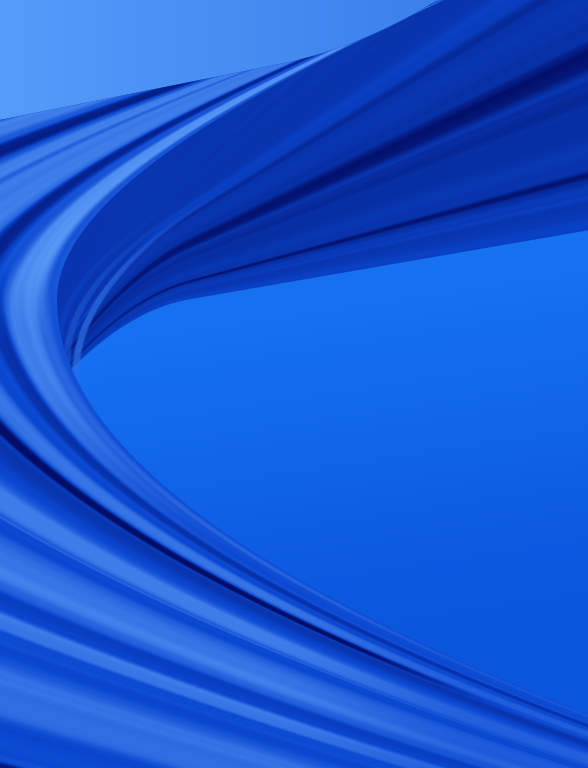
A Shadertoy shader for this background:

```glsl
// A glossy blue ribbon sweeps in a C shape over a soft blue backdrop.
// Strands are level curves of a bent coordinate; a second, fan-shaped
// coordinate shades the deep inner fold. Layered sines add fine fibres.

// The canvas is 7.68 units high, with the origin at the lower left.
const float HEIGHT = 7.68;

float cover(float dist) {
    return clamp(0.5 + dist / max(fwidth(dist), 1e-5), 0.0, 1.0);
}

float band(float v, float lo, float hi, float soft) {
    soft = max(soft, fwidth(v) * 0.7);
    return smoothstep(lo - soft, lo + soft, v)
         * (1.0 - smoothstep(hi - soft, hi + soft, v));
}

// Fine fibres, faded where they become thinner than a pixel
float fibres(float v, float freq) {
    float sum = 0.0, weight = 0.5, footprint = fwidth(v);
    for (int i = 0; i < 4; i++) {
        float blur = freq * footprint;
        sum += weight * sin(v * freq + 1.7 * sin(v * freq * 0.37)) / (1.0 + blur * blur);
        freq *= 1.9;
        weight *= 0.7;
    }
    return sum;
}

// Blue ramp: navy, royal, sky
vec3 tone(float k) {
    vec3 navy = vec3(0.01, 0.05, 0.40);
    vec3 royal = vec3(0.04, 0.28, 0.82);
    vec3 sky = vec3(0.36, 0.61, 0.97);
    k = clamp(k, 0.0, 1.0);
    return k < 0.5 ? mix(navy, royal, k * 2.0) : mix(royal, sky, k * 2.0 - 1.0);
}

vec3 backdrop(vec2 p) {
    vec3 low = mix(vec3(0.04, 0.34, 0.87), vec3(0.09, 0.45, 0.95),
                   smoothstep(0.5, 5.0, p.y - 0.15 * p.x));
    vec3 high = mix(vec3(0.33, 0.61, 0.98), vec3(0.23, 0.50, 0.92), p.x / 4.4);
    return mix(low, high, smoothstep(5.6, 6.4, p.y));
}

// Inner fold: strands fan out from the bend towards the right
vec3 innerFold(vec2 p, float hem) {
    float fan = (p.y - hem) / max(p.x, 0.5);
    float fine = fibres(fan, 75.0);
    float k = 0.27 + 0.07 * smoothstep(0.3, 0.4, fan);
    k += 0.11 * band(fan, -0.02, 0.07, 0.02);
    k += 0.08 * band(fan, 0.11, 0.17, 0.03);
    k -= 0.24 * band(fan, 0.088, 0.099, 0.005);
    k -= 0.15 * band(fan, 0.27, 0.315, 0.012);
    k -= 0.10 * band(fan, 0.43, 0.45, 0.008);
    k += 0.09 * band(fan, 0.455, 0.50, 0.02);
    k += fine * (0.03 + 0.10 * band(fan, 0.0, 0.08, 0.02)
                      + 0.08 * band(fan, 0.22, 0.33, 0.03));
    return tone(k);
}

// Upper arm, from the inner edge outwards
float upperTone(float s) {
    float k = 0.58;
    k += 0.36 * band(s, 0.13, 0.46, 0.06);
    k -= 0.36 * band(s, 0.70, 0.97, 0.08);
    k += 0.22 * band(s, 1.05, 1.95, 0.12);
    k += 0.24 * band(s, 2.05, 2.55, 0.12);
    k -= 0.40 * band(s, 2.80, 3.40, 0.15);
    k += 0.26 * band(s, 3.85, 4.75, 0.20);
    k -= 0.45 * band(s, 4.95, 5.35, 0.10);
    return k;
}

// Lower arm, whose strands widen towards the lower left
float lowerTone(float s, float d, float x) {
    float k = 0.52;
    k += 0.15 * band(s, 0.06, 0.17, 0.04);
    k += 0.32 * band(s, 0.20, 0.50, 0.07) * smoothstep(-2.7, -0.6, d);
    k -= 0.20 * band(s, 0.55, 0.72, 0.05);
    k += 0.24 * band(s, 0.92, 1.20, 0.07);
    k -= 0.52 * band(s, 1.28, 1.46, 0.05) * smoothstep(5.3, 3.3, x);
    k -= 0.17 * band(s, 1.48, 1.90, 0.15);
    k += 0.30 * band(s, 2.30, 2.95, 0.15);
    k += 0.16 * band(s, 3.00, 3.08, 0.04);
    k += 0.28 * band(s, 3.75, 5.20, 0.45);
    k -= 0.10 * band(s, 5.40, 6.10, 0.10);
    k += 0.26 * band(s, 6.25, 7.00, 0.12);
    k += 0.20 * band(s, 8.60, 11.8, 0.50);
    k -= 0.45 * band(s, 15.2, 15.8, 0.20);
    return mix(k, min(k, 0.55), 0.65 * smoothstep(2.5, 5.0, x));
}

void mainImage(out vec4 fragColor, in vec2 fragCoord) {
    vec2 p = fragCoord / iResolution.y * HEIGHT;

    // Inner edge of the bend, and the strand coordinate measured from it
    float d = p.y - 4.68;
    float edge = 0.57 + d * d * (d > 0.0 ? 0.58 - 0.05 * d : 0.31);
    float r = sqrt(d * d + 0.035) - 0.187;
    float width = d > 0.0 ? max(1.0 - 0.345 * r, 0.03) : 1.0 / (1.0 + 0.25 * r);
    float strand = (edge - p.x) / width;

    // Outer crest and lower hem of the fold
    float crest = 6.48 + 0.2 * p.x + 0.13 * pow(max(p.x - 2.8, 0.0), 2.0);
    float hem = 4.36 + 0.173 * p.x - 0.35 * pow(max(1.9 - p.x, 0.0), 2.0);

    vec3 color = backdrop(p);
    color = mix(color, innerFold(p, hem), cover(p.y - hem) * cover(crest - p.y));

    // Thin loops of light inside the bend
    for (int i = 0; i < 3; i++) {
        float n = float(i);
        float loop = p.x - 0.76 + 0.09 * n - (0.44 + 0.06 * n) * pow(p.y - 3.95 - 0.12 * n, 2.0);
        float glow = band(loop, -0.035, 0.035, 0.015) * smoothstep(3.8, 4.1, p.y)
                   * (1.0 - smoothstep(4.5, 6.0, p.y));
        color = mix(color, tone(0.72 - 0.1 * n), glow * (0.75 - 0.2 * n));
    }

    // Front ribbon
    float k = mix(lowerTone(strand, d, p.x), upperTone(strand), smoothstep(-0.5, 0.5, d));
    k += 0.06 * fibres(log(1.0 + 2.0 * max(strand, 0.0)), 22.0);
    color = mix(color, tone(k), cover(edge - p.x) * cover(crest - p.y));

    fragColor = vec4(color, 1.0);
}
```
